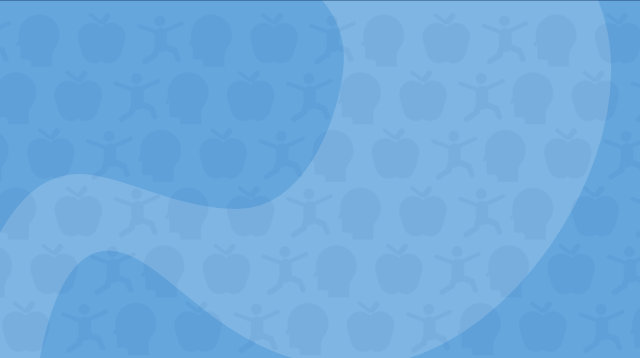
Write a WebGL 2 fragment shader that draws this background.

```glsl
#version 300 es
precision highp float;
// Flat blue backdrop with a pale winding band and faint rows of icons.
// The band is bounded by two cubic Bezier chains (edge distance and ray parity);
// heads, apples and leaping figures are distance functions repeated along each row.

uniform vec2 u_resolution;
out vec4 fragColor;

// The canvas is HEIGHT units high, with y running downward.
const float HEIGHT = 4.3;
const vec3 DEEP_BLUE = vec3(0.396, 0.651, 0.867);
const vec3 PALE_BLUE = vec3(0.494, 0.710, 0.890);
const vec3 ICON_TINT = vec3(0.945, 0.962, 0.978);
const vec3 TOP_LINE_TINT = vec3(0.62, 0.68, 0.74);
const float TOP_LINE = 0.011;

const float ROW_PITCH = 0.693;
const float FIRST_ROW = 0.49;
const float ROW_TOP = 0.38;
const float ICON_PERIOD = 2.07;
const float HEAD_X = 0.45;
const float APPLE_X = 1.22;
const float FIGURE_X = 1.93;
const float ROW_SHIFT[6] = float[6](0.0, -0.28, -0.61, -0.28, -0.57, -0.91);

const int CURVES = 4;
const int STEPS = 18;
const vec2 UPPER_EDGE[13] = vec2[13](
    vec2(3.84, -0.03), vec2(4.05, 0.20), vec2(4.13, 0.45),
    vec2(4.13, 0.70), vec2(4.13, 1.20), vec2(3.75, 2.51),
    vec2(2.85, 2.51), vec2(2.10, 2.51), vec2(1.45, 2.09),
    vec2(0.95, 2.09), vec2(0.50, 2.09), vec2(0.20, 2.42), vec2(-0.05, 2.88));
const vec2 LOWER_EDGE[13] = vec2[13](
    vec2(0.47, 4.35), vec2(0.62, 3.50), vec2(0.90, 3.01),
    vec2(1.30, 3.01), vec2(2.00, 3.01), vec2(2.65, 4.41),
    vec2(4.25, 4.41), vec2(5.90, 4.41), vec2(7.34, 2.40),
    vec2(7.34, 0.85), vec2(7.34, 0.50), vec2(7.27, 0.20), vec2(7.17, -0.03));

float segment(vec2 p, vec2 a, vec2 b) {
    vec2 ab = b - a;
    return length(p - a - ab * clamp(dot(p - a, ab) / dot(ab, ab), 0.0, 1.0));
}

float box(vec2 p, vec2 halfSize) {
    vec2 q = abs(p) - halfSize;
    return length(max(q, 0.0)) + min(max(q.x, q.y), 0.0);
}

float smoothUnion(float a, float b, float k) {
    float h = max(k - abs(a - b), 0.0) / k;
    return min(a, b) - 0.25 * h * h * k;
}

vec2 bezier(vec2 a, vec2 b, vec2 c, vec2 d, float t) {
    float s = 1.0 - t;
    return s * s * s * a + 3.0 * s * t * (s * b + t * c) + t * t * t * d;
}

// Adds one chain: nearest distance, and parity of a ray cast to the right.
void traceEdge(vec2 p, vec2 pts[13], inout float dist, inout bool inside) {
    for (int i = 0; i < CURVES; i++) {
        int k = 3 * i;
        vec2 a = pts[k];
        for (int j = 1; j <= STEPS; j++) {
            vec2 b = bezier(pts[k], pts[k + 1], pts[k + 2], pts[k + 3], float(j) / float(STEPS));
            dist = min(dist, segment(p, a, b));
            if ((a.y > p.y) != (b.y > p.y) &&
                p.x < a.x + (b.x - a.x) * (p.y - a.y) / (b.y - a.y)) inside = !inside;
            a = b;
        }
    }
}

// Head in profile, facing left.
float headShape(vec2 p) {
    float skull = length(p - vec2(0.02, -0.07)) - 0.245;
    float jaw = box(p - vec2(-0.08, 0.10), vec2(0.10, 0.10)) - 0.025;
    float neck = box(p - vec2(0.05, 0.19), vec2(0.125, 0.12));
    float nose = segment(p, vec2(-0.19, -0.03), vec2(-0.235, 0.045)) - 0.018;
    return min(smoothUnion(smoothUnion(skull, jaw, 0.05), neck, 0.05), nose);
}

// Apple: paired lobes below two leaves.
float appleShape(vec2 p) {
    vec2 q = vec2(abs(p.x), p.y);
    float body = smoothUnion(length(q - vec2(0.12, -0.07)) - 0.165,
                             length(q - vec2(0.085, 0.10)) - 0.15, 0.10);
    float stem = segment(p, vec2(-0.13, -0.33), vec2(-0.01, -0.24)) - 0.022;
    float leaf = segment(p, vec2(0.075, -0.32), vec2(0.02, -0.25)) - 0.035;
    return min(body, min(stem, leaf));
}

// Leaping figure with spread arms.
float figureShape(vec2 p) {
    float d = length(p - vec2(-0.01, -0.22)) - 0.065;
    d = min(d, segment(p, vec2(-0.26, -0.16), vec2(-0.07, -0.09)) - 0.024);
    d = min(d, segment(p, vec2(0.05, -0.10), vec2(0.25, -0.19)) - 0.024);
    d = min(d, segment(p, vec2(0.0, -0.06), vec2(0.0, 0.08)) - 0.075);
    d = min(d, segment(p, vec2(-0.04, 0.09), vec2(-0.07, 0.19)) - 0.037);
    d = min(d, segment(p, vec2(-0.07, 0.19), vec2(-0.19, 0.27)) - 0.033);
    d = min(d, segment(p, vec2(0.04, 0.09), vec2(0.17, 0.14)) - 0.037);
    return min(d, segment(p, vec2(0.17, 0.14), vec2(0.21, 0.24)) - 0.033);
}

float repeatX(float x) {
    return mod(x + 0.5 * ICON_PERIOD, ICON_PERIOD) - 0.5 * ICON_PERIOD;
}

float iconRows(vec2 p) {
    float row = clamp(floor((p.y - FIRST_ROW + ROW_TOP) / ROW_PITCH), 0.0, 5.0);
    vec2 q = p - vec2(ROW_SHIFT[int(row)], FIRST_ROW + row * ROW_PITCH);
    float d = headShape(vec2(repeatX(q.x - HEAD_X), q.y));
    d = min(d, appleShape(vec2(repeatX(q.x - APPLE_X), q.y - 0.02)));
    return min(d, figureShape(vec2(repeatX(q.x - FIGURE_X), q.y + 0.02)));
}

void main() {
    float pixel = HEIGHT / u_resolution.y;
    vec2 p = vec2(gl_FragCoord.x, u_resolution.y - gl_FragCoord.y) * pixel;

    // Winding band
    float dist = 10.0;
    bool inside = false;
    traceEdge(p, UPPER_EDGE, dist, inside);
    traceEdge(p, LOWER_EDGE, dist, inside);
    float band = clamp(0.5 + (inside ? dist : -dist) / pixel, 0.0, 1.0);
    vec3 color = mix(DEEP_BLUE, PALE_BLUE, band);

    // Icons and the thin line along the top
    color *= mix(vec3(1.0), ICON_TINT, smoothstep(pixel, -pixel, iconRows(p)));
    color *= mix(vec3(1.0), TOP_LINE_TINT, clamp(0.5 + (TOP_LINE - p.y) / pixel, 0.0, 1.0));
    fragColor = vec4(color, 1.0);
}
```
